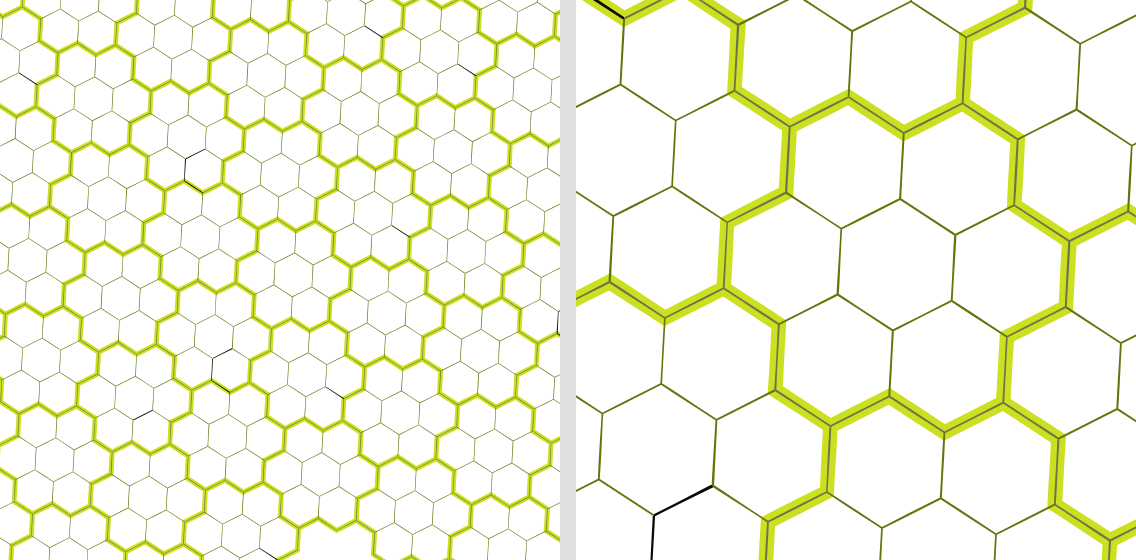
Left: the whole. Right: its middle third, enlarged.
Give the GLSL for this pattern, as a Shadertoy shader.

```glsl
// Tilted honeycomb whose cells group into flowers of seven: thin lines part the cells,
// broad lime bands outline the flowers. Each pixel finds its cell, then tests its six
// edges; an edge is a band when the cells on its two sides have different flower centres.

const float CELL = 0.06797;                 // distance between cell centres
const float TILT = -0.0550;                 // rotation of the cell rows, radians
const vec2 ORIGIN = vec2(0.5241, 0.5091);   // centre of one flower
const float BAND_WIDTH = 0.0087;
const float LINE_WIDTH = 0.00115;
const float DARK_WIDTH = 0.0015;
const float BAND_WOBBLE = 0.06;             // relative changes of width
const float LINE_WOBBLE = 0.45;
const vec3 PAPER = vec3(1.0);
const vec3 LIME = vec3(0.80, 0.88, 0.13);
const vec3 OLIVE = vec3(0.38, 0.46, 0.04);
const vec3 BAND_LINE = vec3(0.42, 0.46, 0.28);
const vec3 DARK = vec3(0.03, 0.04, 0.01);
const float ROOT3 = 1.7320508;

vec2 toAxial(vec2 p) { return vec2(p.x - p.y / ROOT3, 2.0 * p.y / ROOT3); }
vec2 fromAxial(vec2 a) { return vec2(a.x + 0.5 * a.y, 0.5 * ROOT3 * a.y); }

// Unit vector across edge k, counted anticlockwise from the right
vec2 edgeNormal(int k) {
    float angle = float(k) * 1.0471976;
    return vec2(cos(angle), sin(angle));
}
vec2 neighbour(vec2 cell, int k) { return cell + round(toAxial(edgeNormal(k))); }

vec2 nearestCell(vec2 a) {
    vec3 cube = vec3(a, -a.x - a.y);
    vec3 r = round(cube);
    vec3 e = abs(r - cube);
    if (e.x > e.y && e.x > e.z) r.x = -r.y - r.z;
    else if (e.y > e.z) r.y = -r.x - r.z;
    return r.xy;
}

// Every seventh cell is the heart of a flower
bool isHeart(vec2 cell) { return mod(cell.x + 3.0 * cell.y + 0.5, 7.0) < 1.0; }

vec2 flowerHeart(vec2 cell) {
    if (isHeart(cell)) return cell;
    for (int k = 0; k < 6; k++) {
        vec2 n = neighbour(cell, k);
        if (isHeart(n)) return n;
    }
    return cell;
}

// Place of a flower within the larger repeat: diagonal of eight, row of four
ivec2 flowerSlot(vec2 heart) {
    vec2 f = round(vec2(2.0 * heart.x - heart.y, -3.0 * heart.x - 2.0 * heart.y) / 7.0);
    f += vec2(2.0, -1.0);
    return ivec2(mod(vec2(f.x - f.y, f.y) + 0.5, vec2(8.0, 4.0)));
}

// In some flowers the lower right petal has darker edges
bool isDarkEdge(vec2 cell, int k) {
    vec2 heart = flowerHeart(cell);
    if (distance(cell, neighbour(heart, 5)) > 0.5) return false;
    ivec2 s = flowerSlot(heart);
    bool leftSide = s.y == 0 && (s.x == 0 || s.x == 2);
    bool upperRight = s.x == 4 || (s.x == 2 && s.y == 2);
    bool upperLeft = s.x == 1 && s.y == 1;
    return (leftSide && k >= 2 && k <= 4) || (upperRight && k == 1) || (upperLeft && k == 2);
}

vec2 hashGradient(vec2 p) {
    float h = fract(sin(dot(p, vec2(127.1, 311.7))) * 43758.5);
    return vec2(cos(6.2831853 * h), sin(6.2831853 * h));
}

float gradientNoise(vec2 p) {
    vec2 i = floor(p), f = p - i;
    vec2 u = f * f * f * (f * (f * 6.0 - 15.0) + 10.0);
    vec2 x = vec2(1.0, 0.0);
    float low = mix(dot(hashGradient(i), f), dot(hashGradient(i + x), f - x), u.x);
    float high = mix(dot(hashGradient(i + x.yx), f - x.yx), dot(hashGradient(i + 1.0), f - 1.0), u.x);
    return mix(low, high, u.y);
}

// Share of a pixel covered by a stroke; stays true for strokes thinner than a pixel
float strokeCover(float d, float width, float pixel) {
    float h = 0.5 * width;
    return (clamp(d + 0.5 * pixel, -h, h) - clamp(d - 0.5 * pixel, -h, h)) / pixel;
}

void mainImage(out vec4 fragColor, in vec2 fragCoord) {
    float pixel = 1.0 / iResolution.y;
    vec2 p = (fragCoord * pixel - ORIGIN) / CELL;
    float c = cos(TILT), s = sin(TILT);
    p = vec2(c * p.x + s * p.y, c * p.y - s * p.x);

    vec2 cell = nearestCell(toAxial(p));
    vec2 local = p - fromAxial(cell);
    vec2 heart = flowerHeart(cell);
    bool bare = flowerSlot(heart) == ivec2(6, 3);

    // Nearest band, and nearest line with its style
    float bandDist = 1.0, lineDist = 1.0, lineWidth = LINE_WIDTH;
    vec3 lineColor = OLIVE;
    for (int k = 0; k < 6; k++) {
        float d = CELL * (0.5 - dot(local, edgeNormal(k)));
        vec2 other = neighbour(cell, k);
        bool outer = distance(heart, flowerHeart(other)) > 0.5;
        if (outer) bandDist = min(bandDist, d);
        if (d < lineDist && (outer || !bare)) {
            bool dark = isDarkEdge(cell, k) || isDarkEdge(other, (k + 3) % 6);
            lineDist = d;
            lineColor = dark ? DARK : outer ? BAND_LINE : OLIVE;
            lineWidth = dark ? DARK_WIDTH : LINE_WIDTH;
        }
    }

    float wobble = gradientNoise(p * 2.3);
    vec3 color = mix(PAPER, LIME, strokeCover(bandDist, BAND_WIDTH * (1.0 + BAND_WOBBLE * wobble), pixel));
    color = mix(color, lineColor, strokeCover(lineDist, lineWidth * (1.0 + LINE_WOBBLE * wobble), pixel));
    fragColor = vec4(color, 1.0);
}
```
